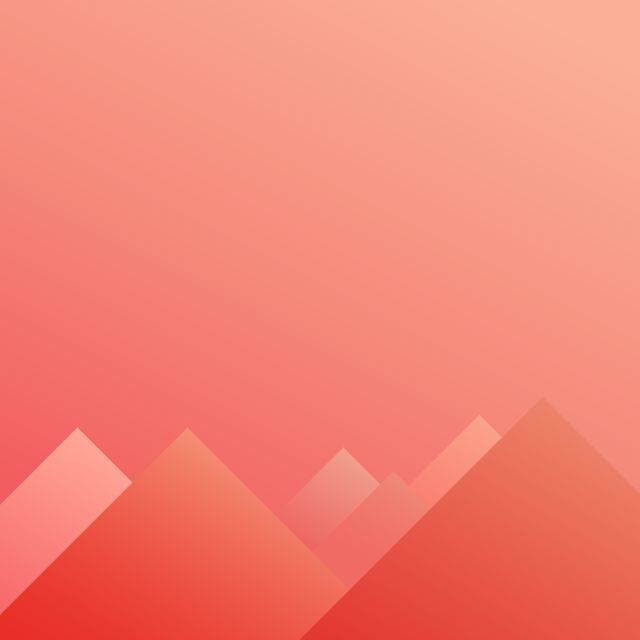
This background is drawn by a Shadertoy shader. Its source:

```glsl
// Coral dusk over six right-angled peaks, drawn from back to front.
// The sky is a slanted three-stop gradient; every peak is a 45 degree
// wedge that fades from a lit summit to a deeper tone at lower left.

const vec2 LIGHT_DIR = vec2(0.5, 0.866);

// Slanted sky: red low on the left, peach at the upper right
vec3 skyColor(vec2 p) {
    float t = dot(p, vec2(0.46, 0.89));
    vec3 sky = mix(vec3(0.95, 0.37, 0.37), vec3(0.96, 0.54, 0.48),
                   clamp((t - 0.24) / 0.46, 0.0, 1.0));
    return mix(sky, vec3(0.984, 0.686, 0.59), clamp((t - 0.70) / 0.55, 0.0, 1.0));
}

// Lay one peak over the colour; reach is the fade length, bend its curve
void addPeak(inout vec3 color, vec2 p, vec2 summit, vec3 lit, vec3 deep,
             float reach, float bend) {
    vec2 q = p - summit;
    float dist = (abs(q.x) + q.y) * 0.7071;
    float pixel = 1.0 / min(iResolution.x, iResolution.y);
    float cover = 1.0 - smoothstep(-0.7 * pixel, 0.7 * pixel, dist);
    float t = clamp(-dot(q, LIGHT_DIR) / reach, 0.0, 1.0);
    vec3 shade = mix(lit, deep, 1.0 - pow(1.0 - t, bend));
    color = mix(color, shade, cover);
}

void mainImage(out vec4 fragColor, in vec2 fragCoord) {
    vec2 p = fragCoord / iResolution.xy;
    vec3 color = skyColor(p);

    // Pale peaks in the distance
    addPeak(color, p, vec2(0.121, 0.332), vec3(1.0, 0.66, 0.60),
            vec3(0.97, 0.41, 0.41), 0.315, 1.1);
    addPeak(color, p, vec2(0.749, 0.352), vec3(0.98, 0.64, 0.55),
            vec3(0.98, 0.49, 0.43), 0.175, 1.0);
    addPeak(color, p, vec2(0.5365, 0.301), vec3(0.945, 0.63, 0.56),
            vec3(0.93, 0.38, 0.36), 0.175, 1.0);
    addPeak(color, p, vec2(0.6146, 0.264), vec3(0.94, 0.54, 0.47),
            vec3(0.94, 0.42, 0.39), 0.14, 1.3);

    // Two broad peaks in front
    addPeak(color, p, vec2(0.293, 0.332), vec3(0.96, 0.56, 0.46),
            vec3(0.91, 0.18, 0.15), 0.437, 1.5);
    addPeak(color, p, vec2(0.848, 0.380), vec3(0.93, 0.52, 0.42),
            vec3(0.89, 0.21, 0.19), 0.52, 1.1);

    fragColor = vec4(color, 1.0);
}
```
